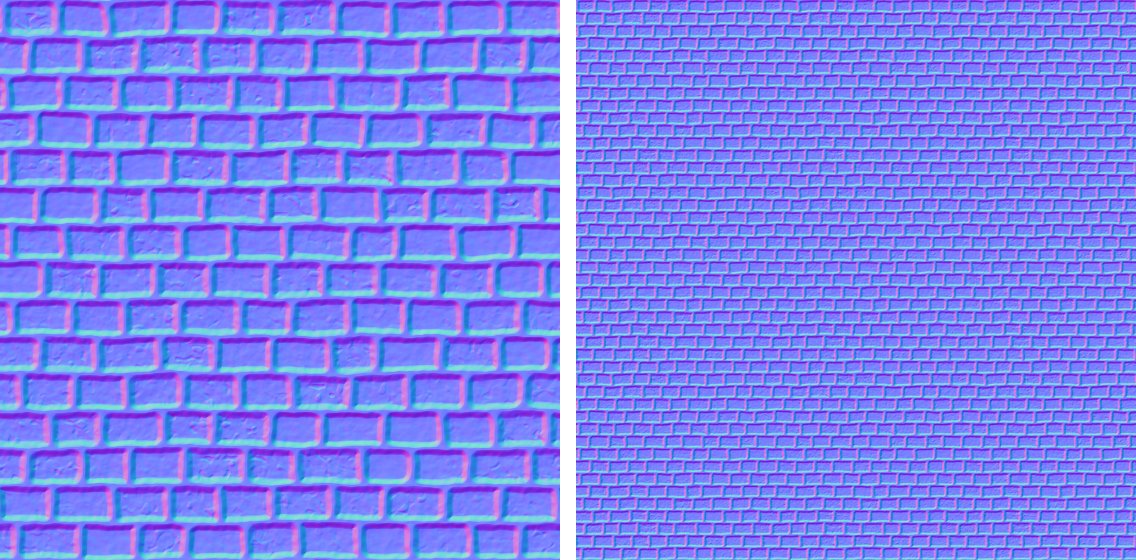
Left, the tile; right, the same tile 3 across and 3 down.
Write a WebGL 1 fragment shader that draws this texture map.

```glsl
precision highp float;

uniform vec2 u_resolution;

const vec2 GRID = vec2(10.0, 15.0);   // bricks across, courses down
const float INSET = 0.0018;           // half width of a mortar joint
const float CORNER = 0.012;
const float STEP = 0.0008;            // spacing of the slope samples

float hash(vec2 p) {
  return fract(sin(dot(p, vec2(127.1, 311.7))) * 43758.55);
}

vec2 gradient(vec2 cell, float period) {
  float angle = 6.2832 * hash(mod(cell, period) + period * 0.37);
  return vec2(cos(angle), sin(angle));
}

// Gradient noise that wraps after one canvas
float noise(vec2 uv, float period) {
  vec2 p = uv * period;
  vec2 i = floor(p);
  vec2 f = p - i;
  vec2 u = f * f * f * (f * (f * 6.0 - 15.0) + 10.0);
  vec2 e = vec2(1.0, 0.0);
  float a = dot(gradient(i, period), f);
  float b = dot(gradient(i + e.xy, period), f - e.xy);
  float c = dot(gradient(i + e.yx, period), f - e.yx);
  float d = dot(gradient(i + e.xx, period), f - e.xx);
  return mix(mix(a, b, u.x), mix(c, d, u.x), u.y);
}

float roundedBox(vec2 p, vec2 halfSize, float radius) {
  vec2 q = abs(p) - halfSize + radius;
  return length(max(q, 0.0)) + min(max(q.x, q.y), 0.0) - radius;
}

// Dome that falls smoothly to zero at the sides of a box
float dome(vec2 p, vec2 halfSize) {
  vec2 q = p / halfSize;
  vec2 fall = max(1.0 - q * q * q * q, 0.0);
  return fall.x * fall.y;
}

// Uneven position of a vertical joint within a course
float joint(float column, float row) {
  return column + 0.2 * (hash(vec2(mod(column, GRID.x), row + 3.0)) - 0.5);
}

float courseShift(float row) {
  return 0.45 + row * 7.0 / GRID.y + 0.1 * (hash(vec2(row, 71.0)) - 0.5);
}

// Depth inside the nearest brick, its dome and its random seed
vec3 brick(vec2 uv) {
  float y = uv.y * GRID.y;
  float row = mod(floor(y), GRID.y);
  float x = uv.x * GRID.x - courseShift(row);
  float column = floor(x);
  if (x < joint(column, row)) column -= 1.0;
  else if (x > joint(column + 1.0, row)) column += 1.0;
  float left = joint(column, row);
  float right = joint(column + 1.0, row);
  vec2 id = vec2(mod(column, GRID.x), row);
  vec2 p = vec2(x - 0.5 * (left + right), fract(y) - 0.5) / GRID;
  p.y += 0.0014 * (hash(id + 17.0) - 0.5);
  p.y += 0.03 * (hash(id + 29.0) - 0.5) * p.x;
  vec2 halfSize = 0.5 * vec2(right - left, 1.0) / GRID - INSET;
  float radius = CORNER * mix(0.7, 1.4, hash(id + 41.0));
  float depth = -roundedBox(p, halfSize, radius);
  return vec3(depth, dome(p, halfSize), hash(id + 53.0));
}

vec2 wobble(vec2 uv) {
  vec2 broad = vec2(noise(uv, 9.0), noise(uv + 0.37, 8.0));
  vec2 middle = vec2(noise(uv, 27.0), noise(uv + 0.61, 25.0));
  vec2 ragged = vec2(noise(uv, 66.0), noise(uv + 0.83, 71.0));
  return uv + 0.006 * broad + 0.0026 * middle + 0.0016 * ragged;
}

// Grain, lumps and pits on a brick face
float wear(vec2 uv, float amount) {
  float grain = 0.0010 * noise(uv, 34.0) + 0.0006 * noise(uv, 80.0)
    + 0.0002 * noise(uv, 150.0);
  float lumps = 0.0018 * smoothstep(0.22, 0.55, noise(uv + 0.23, 62.0));
  float pits = 0.0018 * smoothstep(0.22, 0.55, noise(uv + 0.71, 52.0));
  return grain * (0.6 + 0.8 * amount) + (lumps - pits) * amount;
}

float height(vec2 uv) {
  vec3 b = brick(wobble(uv));
  float edge = 0.0076 * smoothstep(0.0, mix(0.0105, 0.0135, b.z), b.x);
  float face = smoothstep(0.0, 0.010, b.x);
  float mortar = 0.0007 * noise(uv, 64.0);
  return edge + 0.0027 * b.y + mortar + face * wear(uv, b.z);
}

// Surface direction as colour, with green pointing down
vec3 normalColour(vec2 uv) {
  vec2 e = vec2(STEP, 0.0);
  float dx = height(uv + e.xy) - height(uv - e.xy);
  float dy = height(uv + e.yx) - height(uv - e.yx);
  vec2 slope = vec2(dx, dy) / (2.0 * STEP);
  return 0.5 + 0.5 * normalize(vec3(-slope.x - 0.05, slope.y, 1.0));
}

void main() {
  vec2 uv = gl_FragCoord.xy / u_resolution;
  gl_FragColor = vec4(normalColour(uv), 1.0);
}
```
